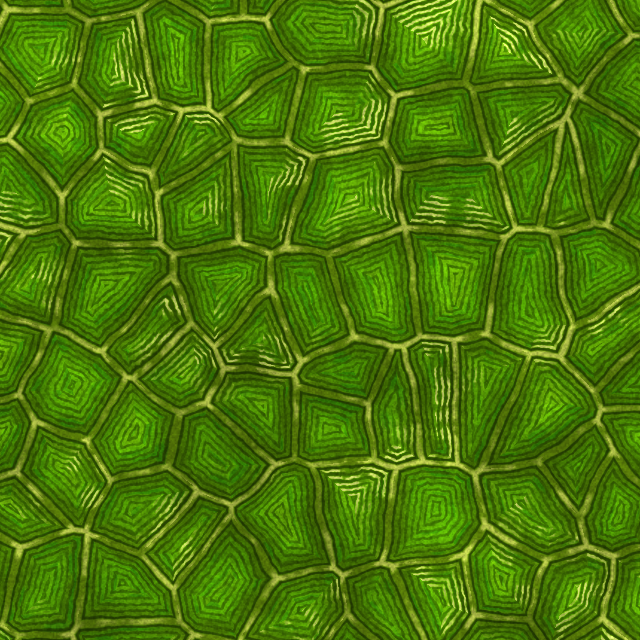
Write a WebGL 2 fragment shader that draws this texture.

```glsl
#version 300 es
precision highp float;
// Green leaf-like skin: pale veins around angular cells filled with nested rings.

uniform vec2 u_resolution;
out vec4 outColor;

const float TAU = 6.2831853;

vec2 hash2(vec2 p) {
    vec3 q = fract(p.xyx * vec3(0.1031, 0.1030, 0.0973));
    q += dot(q, q.yzx + 33.33);
    return fract((q.xx + q.yz) * q.zy);
}

float noise(vec2 p) {
    vec2 i = floor(p), f = fract(p);
    f = f * f * (3.0 - 2.0 * f);
    return mix(mix(hash2(i).x, hash2(i + vec2(1, 0)).x, f.x),
               mix(hash2(i + vec2(0, 1)).x, hash2(i + vec2(1, 1)).x, f.x), f.y);
}

float fbm(vec2 p) {
    float sum = 0.0, amp = 0.5;
    for (int i = 0; i < 4; i++) {
        sum += amp * noise(p);
        p = p * 2.03 + 17.3;
        amp *= 0.5;
    }
    return sum / 0.9375;
}

vec2 seed(vec2 cell) {
    return cell + 0.5 + 0.96 * (hash2(cell + 40.0) - 0.5);
}

// Distances to the nearest and second nearest walls; zw is the nearest wall's direction.
vec4 cellWalls(vec2 p, out vec2 home) {
    vec2 base = floor(p), toHome = vec2(9.0);
    for (int y = -2; y <= 2; y++)
    for (int x = -2; x <= 2; x++) {
        vec2 cell = base + vec2(x, y);
        vec2 r = seed(cell) - p;
        if (dot(r, r) < dot(toHome, toHome)) { toHome = r; home = cell; }
    }
    vec4 walls = vec4(9.0, 9.0, 0.0, 0.0);
    for (int y = -2; y <= 2; y++)
    for (int x = -2; x <= 2; x++) {
        if (x == 0 && y == 0) continue;
        vec2 r = seed(home + vec2(x, y)) - p;
        vec2 normal = normalize(r - toHome);
        float d = dot(0.5 * (toHome + r), normal);
        if (d < walls.x) walls = vec4(d, walls.x, normal);
        else walls.y = min(walls.y, d);
    }
    return walls;
}

void main() {
    vec2 uv = gl_FragCoord.xy / min(u_resolution.x, u_resolution.y);
    vec2 p = uv * 8.1 + 20.0;

    // Slightly wavering walls
    p += 0.08 * (vec2(noise(p * 2.5), noise(p * 2.5 + 51.0)) - 0.5);
    p += 0.015 * (vec2(noise(p * 11.0), noise(p * 11.0 + 23.0)) - 0.5);
    vec2 home;
    vec4 walls = cellWalls(p, home);
    float d = walls.x;
    vec2 tone = hash2(home + 7.0);

    float streak = fbm(p * 4.5 + 31.0);
    // Patches stretched along the nearest wall
    vec2 along = vec2(dot(p, vec2(-walls.w, walls.z)) * 3.0, d * 16.0);
    float band = noise(along + tone * 60.0);
    float grain = noise(uv * 230.0) * 0.5 + noise(uv * 430.0) * 0.5;

    // Nested rings: thin dark lines of varying strength, brighter inwards
    float wobble = 0.020 * (noise(p * 15.0) - 0.5) + 0.012 * (noise(p * 34.0) - 0.5);
    float wave = 0.5 + 0.5 * cos(TAU * (d + wobble - 0.096) / 0.078);
    float ring = smoothstep(0.0, 0.72, wave);
    ring = mix(1.0, ring, 0.62 + 0.38 * noise(p * 8.0 + 9.0));
    float depth = smoothstep(0.05, 0.34, d);
    vec3 dark = mix(vec3(0.17, 0.28, 0.01), vec3(0.21, 0.39, 0.005), depth);
    float lush = depth * 0.75 + (band - 0.5) * 0.5 + (streak - 0.5) * 0.9;
    vec3 light = mix(vec3(0.26, 0.43, 0.01), vec3(0.31, 0.63, 0.01), clamp(lush + 0.08, 0.0, 1.0));
    light = mix(light, vec3(0.12, 0.45, 0.02), 0.55 * smoothstep(0.68, 0.9, band));
    light += vec3(0.12, 0.12, 0.01) * smoothstep(0.2, 0.42, d) * tone.y;

    // Pale gleam on one side of some cells
    float side = dot(walls.zw, normalize(tone - 0.5));
    float gleam = smoothstep(0.35, 0.95, fbm(p * 0.9 + 5.0) * 0.7 + 0.45 * tone.x + 0.18 * side - 0.10);
    gleam *= smoothstep(0.25, 0.65, streak);
    light = mix(light, vec3(0.50, 0.64, 0.07), 0.75 * gleam * smoothstep(0.3, 0.8, wave));
    light = mix(light, vec3(0.78, 0.84, 0.40), smoothstep(0.35, 0.85, gleam) * smoothstep(0.5, 1.0, wave));
    vec3 color = mix(dark, light, ring);

    // Narrow veins with dark rims and pale knots where they meet
    float knot = 1.0 - smoothstep(0.02, 0.12, walls.y);
    float pale = smoothstep(0.2, 0.95, 0.45 * knot + 1.5 * (streak - 0.28) + 0.5 * gleam);
    pale *= 1.0 - smoothstep(0.012, 0.046, d);
    vec3 vein = mix(vec3(0.33, 0.46, 0.03), vec3(0.68, 0.74, 0.28), pale);
    float rim = smoothstep(0.032, 0.052, d) * (1.0 - smoothstep(0.058, 0.080, d));
    color = mix(color, vec3(0.14, 0.24, 0.01), 0.75 * rim);
    color = mix(vein, color, smoothstep(0.026, 0.052, d));

    // Broad shading and fine speckle
    color *= 0.80 + 0.40 * fbm(p * 0.9 + 63.0);
    color *= 0.80 + 0.42 * grain;
    outColor = vec4(clamp(color, 0.0, 1.0), 1.0);
}
```
